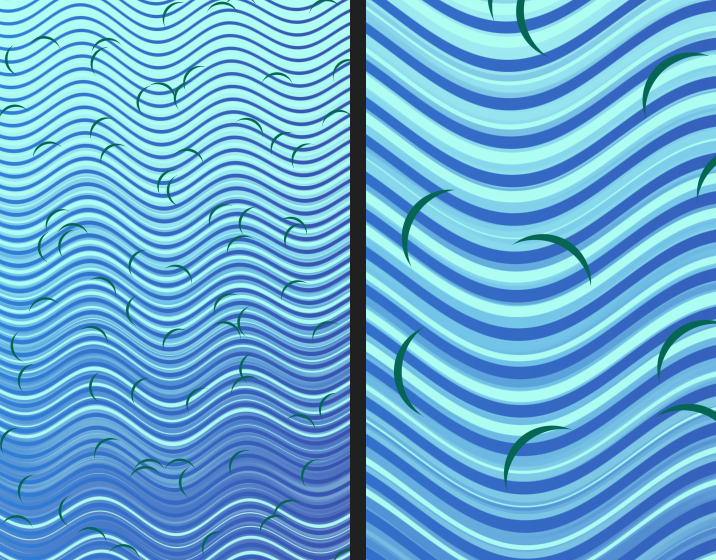
Left: the whole. Right: its middle third, enlarged.
Write a Shadertoy shader that draws this pattern.

```glsl
// Wavy sea of blue stripes fading from pale to deep, scattered with green crescents.

const float TAU = 6.2831853;
const float PERIOD = 0.0365;         // stripe spacing, in canvas widths
const float DARK_HALF = 0.0052;      // half width of a dark stripe
const float PALE_HALF = 0.0056;      // largest half width of a pale stripe
const float STREAK_FREQ = 75.0;      // fine streaks across the flow
const vec2 WAVE_AMP = vec2(0.044, 0.012);
const vec2 WAVE_LENGTH = vec2(0.41, 0.75);
const vec2 WAVE_PEAK = vec2(0.235, 0.15);
const float WAVE_DRIFT = 0.065;      // sideways shift from top to bottom

const ivec2 CRESCENT_GRID = ivec2(6, 12);
const float OUTER_RADIUS = 0.0458;
const float INNER_RADIUS = 0.0542;
const float INNER_OFFSET = 0.0158;
const vec2 TURN_RANGE = vec2(-0.6, 1.8);

const vec3 FOAM = vec3(0.69, 1.0, 0.95);
const vec3 SHALLOW = vec3(0.64, 0.94, 0.95);
const vec3 MIDWATER = vec3(0.45, 0.77, 0.91);
const vec3 DEEP = vec3(0.35, 0.58, 0.83);
const vec3 ABYSS = vec3(0.33, 0.48, 0.77);
const vec3 LINE_LEFT = vec3(0.19, 0.50, 0.85);
const vec3 LINE_RIGHT = vec3(0.22, 0.32, 0.68);
const vec3 LEAF = vec3(0.02, 0.40, 0.33);

vec2 hash22(vec2 p) {
    vec3 q = fract(p.xyx * vec3(0.1031, 0.1030, 0.0973));
    q += dot(q, q.yzx + 33.33);
    return fract((q.xx + q.yz) * q.zy);
}

float cornerSlope(vec2 cell, vec2 offset) {
    float angle = TAU * hash22(cell + 57.0).x;
    return dot(vec2(cos(angle), sin(angle)), offset);
}

float gradientNoise(vec2 p) {
    vec2 i = floor(p), f = p - i;
    vec2 u = f * f * f * (f * (f * 6.0 - 15.0) + 10.0);
    vec2 e = vec2(1.0, 0.0);
    float low = mix(cornerSlope(i, f), cornerSlope(i + e, f - e), u.x);
    float high = mix(cornerSlope(i + e.yx, f - e.yx), cornerSlope(i + 1.0, f - 1.0), u.x);
    return mix(low, high, u.y);
}

float waveHeight(float x, float depth) {
    vec2 phase = TAU * (x - WAVE_PEAK - vec2(WAVE_DRIFT * depth, 0.0)) / WAVE_LENGTH;
    return dot(WAVE_AMP, cos(phase));
}

vec3 waterColour(float depth, float x) {
    vec3 c = mix(FOAM, SHALLOW, smoothstep(0.0, 0.30, depth));
    c = mix(c, MIDWATER, smoothstep(0.25, 0.52, depth));
    c = mix(c, DEEP, smoothstep(0.48, 0.76, depth));
    c = mix(c, ABYSS, smoothstep(0.70, 1.0, depth));
    // Cooler and darker toward the lower right
    return c + vec3(-0.01, 0.08, 0.06) * (0.5 - x) * smoothstep(0.3, 0.9, depth);
}

float fill(float dist, float soft) {
    return 1.0 - smoothstep(-soft, soft, dist);
}

float crescentDistance(vec2 p, float turn) {
    float c = cos(turn), s = sin(turn);
    p = vec2(c * p.x + s * p.y, c * p.y - s * p.x);
    p.y += 0.6 * OUTER_RADIUS;
    float inner = length(p + vec2(0.0, INNER_OFFSET));
    return max(length(p) - OUTER_RADIUS, INNER_RADIUS - inner);
}

void mainImage(out vec4 fragColor, in vec2 fragCoord) {
    vec2 uv = fragCoord / iResolution.x;
    float height = iResolution.y / iResolution.x;
    float depth = 1.0 - uv.y / height;
    float pixel = 1.0 / iResolution.x;

    // Coordinate across the flow: constant along each wave line
    float flow = uv.y - waveHeight(uv.x, depth);
    float soft = 0.7 * fwidth(flow);
    float flowDepth = 1.0 - flow / height;
    vec3 lineColour = mix(LINE_LEFT, LINE_RIGHT, uv.x);
    vec3 colour = waterColour(clamp(flowDepth, 0.0, 1.0), uv.x);

    // Fine light and shaded streaks
    float streak = gradientNoise(vec2(uv.x * 1.3, flow * STREAK_FREQ));
    float edge = 0.04 + soft * STREAK_FREQ * 0.5;
    float strength = smoothstep(0.1, 0.6, depth);
    colour = mix(colour, FOAM, 0.28 * strength * smoothstep(-edge, edge, streak - 0.16));
    colour = mix(colour, lineColour, 0.35 * strength * smoothstep(-edge, edge, -streak - 0.16));

    // Regular dark stripes
    float row = floor(flow / PERIOD);
    float across = flow - (row + 0.5) * PERIOD;
    float darkDist = 0.5 * PERIOD - abs(across);
    float darkHalf = DARK_HALF * mix(0.9, 1.15, smoothstep(0.0, 0.5, depth));
    colour = mix(colour, lineColour, fill(darkDist - darkHalf, soft));

    // Pale stripes between them, thinner and rarer with depth
    vec2 rowRandom = hash22(vec2(row + 80.0, 11.0));
    float swell = gradientNoise(vec2(uv.x * 2.0, row * 3.7 + 0.5));
    float rarity = mix(0.0, 0.4, smoothstep(0.4, 0.8, depth));
    float paleHalf = PALE_HALF * (smoothstep(rarity - 0.1, rarity + 0.5, rowRandom.x) + 0.4 * swell);
    paleHalf *= mix(1.1, 0.8, depth);
    float paleDist = abs(across + (rowRandom.y - 0.5) * 0.009) - paleHalf;
    float paleMask = fill(paleDist, soft) * smoothstep(0.0, 0.001, paleHalf);
    colour = mix(colour, FOAM, 0.95 * paleMask);

    // Crescents jittered over a grid
    float leafDist = 1.0;
    for (int i = 0; i < CRESCENT_GRID.x * CRESCENT_GRID.y; i++) {
        vec2 cell = vec2(i % CRESCENT_GRID.x, i / CRESCENT_GRID.x);
        vec2 centre = (cell + hash22(cell + 3.0)) / vec2(CRESCENT_GRID) * vec2(1.0, height);
        float turn = mix(TURN_RANGE.x, TURN_RANGE.y, hash22(cell + 29.0).x);
        leafDist = min(leafDist, crescentDistance(uv - centre, turn));
    }
    colour = mix(colour, LEAF, fill(leafDist, 0.7 * pixel));

    fragColor = vec4(colour, 1.0);
}
```
